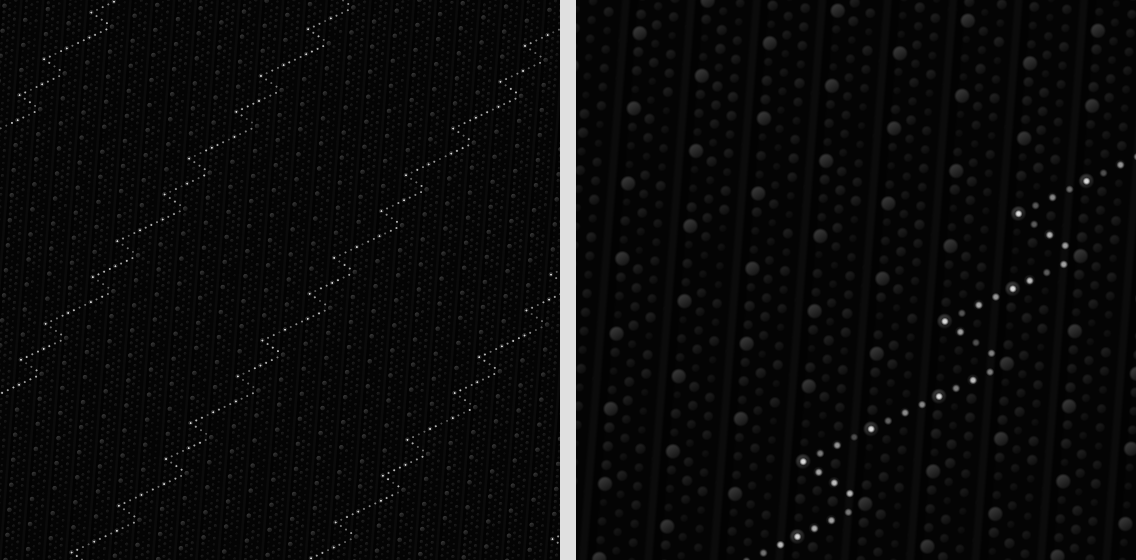
Left: the whole. Right: its middle third, enlarged.
Reproduce this pattern procedurally as a three.js fragment shader.

```glsl
// Dark studded triangle grid with faint ribs and glinting zigzag chains.
varying vec2 vUv;

const float EDGE = 0.04484;   // side of one triangle, in canvas units
const float SLOPE = 2.55;     // edges a chain shifts left per row
const float SPACING = 17.85;  // edges between neighbouring chains

float hash(vec2 p) {
  vec3 q = fract(vec3(p.xyx) * 0.1031);
  q += dot(q, q.yzx + 33.33);
  return fract((q.x + q.y) * q.z);
}

// Triangle axes to square axes, in edge lengths.
vec2 toSquare(vec2 t) {
  return vec2(0.8660 * (t.x + t.y), 0.5 * (t.x - t.y));
}

// True where a whole number is a multiple of four.
bool onEdge(float n) {
  return mod(n + 0.5, 4.0) < 1.0;
}

// Distance along the row from the stepped chain, wrapped between chains.
float chainPhase(vec2 cell) {
  return mod(0.55 - SLOPE * cell.y - cell.x + SLOPE - 1.0, SPACING);
}

// Whether a stud lies on a rising or a falling edge of a chain.
bool onChain(vec2 stud) {
  float phase = chainPhase(floor((stud + 0.01) / 4.0));
  bool rising = onEdge(stud.y) && phase < SLOPE;
  bool falling = onEdge(stud.x) && phase >= SLOPE - 1.0 && phase < SLOPE;
  return rising || falling;
}

// Brightness of one domed stud at an offset from its centre.
float studLight(vec2 stud, vec2 offset) {
  float rnd = hash(stud + 400.0);
  bool corner = onEdge(stud.x) && onEdge(stud.y);
  bool glint = onChain(stud);
  bool rib = mod(stud.x + stud.y + 1.5, 4.0) < 1.0;
  float radius = corner ? 0.098 : mix(0.055, 0.075, rnd);
  float level = corner ? 0.19 : mix(0.065, 0.12, rnd);
  if (rib && !corner) level *= 0.35;

  float d = length(offset);
  float dome = 0.8 + 0.4 * dot(offset, vec2(-0.6, 0.8)) / radius;
  float light = level * dome * (1.0 - smoothstep(radius - 0.03, radius + 0.02, d));
  if (glint) {
    float peak = corner ? 0.85 : mix(0.3, 0.75, rnd);
    light = max(light, peak * (1.0 - smoothstep(0.015, 0.065, d)));
  }
  return light;
}

void main() {
  // Turn the canvas into triangle-grid coordinates.
  vec2 p = (vUv - vec2(0.9375, 0.918)) / EDGE;
  float c = cos(0.0768), s = sin(0.0768);
  p = vec2(c * p.x - s * p.y, s * p.x + c * p.y);
  vec2 grid = vec2(p.x / 1.7321 + p.y, p.x / 1.7321 - p.y);

  // Ribs along each column, with a dark groove beside them.
  float column = fract(grid.x + grid.y);
  float rib = 1.0 - smoothstep(0.03, 0.09, abs(column - 0.75));
  float groove = 1.0 - smoothstep(0.03, 0.1, abs(column - 0.87));
  float shade = 0.016 + 0.026 * rib - 0.010 * groove;

  // Studs, four to each triangle edge.
  vec2 fine = grid * 4.0;
  float studs = 0.0;
  for (int y = 0; y < 2; y++) {
    for (int x = 0; x < 2; x++) {
      vec2 stud = floor(fine) + vec2(float(x), float(y));
      studs = max(studs, studLight(stud, toSquare((fine - stud) / 4.0)));
    }
  }
  gl_FragColor = vec4(vec3(max(shade, studs)), 1.0);
}
```
